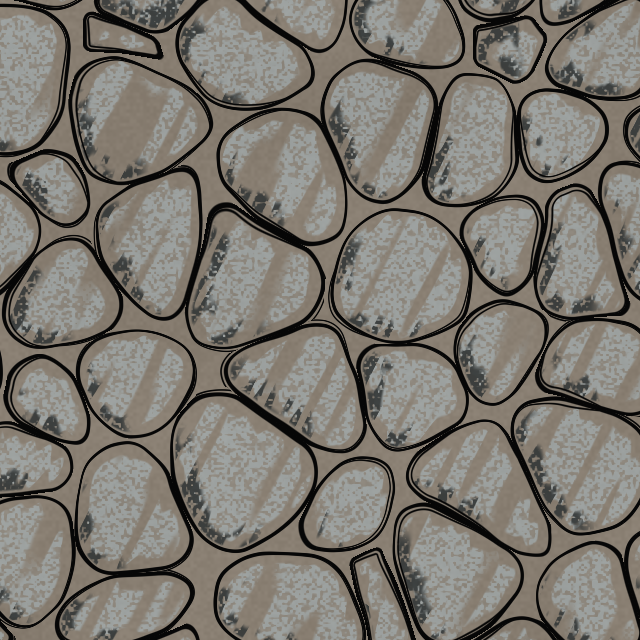
A Shadertoy shader for this texture:

```glsl
// Hand-inked rubble wall: a weighted Voronoi diagram gives stones of mixed sizes.
// Each stone gets rounded corners, a wobbly ink outline, grainy pale chalk strokes
// and short dark hatching along its lower left side.

const float CELLS = 6.0;
const vec3 CLAY  = vec3(0.530, 0.490, 0.440);
const vec3 CHALK = vec3(0.610, 0.628, 0.622);
const vec3 SHADE = vec3(0.200, 0.215, 0.215);
const vec3 INK   = vec3(0.025, 0.025, 0.025);

float hash(vec2 p) {
    vec3 q = fract(p.xyx * 0.1031);
    q += dot(q, q.yzx + 33.33);
    return fract((q.x + q.y) * q.z);
}

float noise(vec2 p) {
    vec2 i = floor(p), f = fract(p);
    f = f * f * (3.0 - 2.0 * f);
    vec2 e = vec2(0.0, 1.0);
    return mix(mix(hash(i), hash(i + e.yx), f.x),
               mix(hash(i + e.xy), hash(i + e.yy), f.x), f.y);
}

vec2 wobble(vec2 p, float freq, float amount) {
    return amount * (vec2(noise(p * freq + 3.7), noise(p * freq + 41.3)) - 0.5);
}

// Stone centre in xy, its weight (a bigger one claims more room) in z
vec3 stoneSite(vec2 cell) {
    vec2 jitter = vec2(hash(cell + 17.0), hash(cell + 59.0));
    return vec3(cell + 0.1 + 0.8 * jitter, 0.42 * hash(cell + 83.0));
}

// Signed distance from p to the border between two weighted sites
float borderDistance(vec2 p, vec3 own, vec3 other) {
    vec2 a = p - own.xy, b = p - other.xy;
    return 0.5 * (dot(b, b) - other.z - dot(a, a) + own.z) / length(other.xy - own.xy);
}

vec2 owningCell(vec2 p) {
    vec2 base = floor(p), best = base;
    float nearest = 1e5;
    for (int y = -2; y <= 2; y++)
    for (int x = -2; x <= 2; x++) {
        vec2 cell = base + vec2(x, y);
        vec3 site = stoneSite(cell);
        vec2 r = p - site.xy;
        float power = dot(r, r) - site.z;
        if (power < nearest) { nearest = power; best = cell; }
    }
    return best;
}

// Depth inside the rounded stone, negative in the gaps at its corners
float stoneDepth(vec2 p, vec2 cell, vec3 own) {
    float inradius = 1.0;
    for (int y = -2; y <= 2; y++)
    for (int x = -2; x <= 2; x++) {
        if (x == 0 && y == 0) continue;
        inradius = min(inradius, borderDistance(own.xy, own, stoneSite(cell + vec2(x, y))));
    }
    float radius = clamp(0.9 * inradius, 0.07, 0.34);
    float corner = 0.0, border = 1e5;
    for (int y = -2; y <= 2; y++)
    for (int x = -2; x <= 2; x++) {
        if (x == 0 && y == 0) continue;
        float d = borderDistance(p, own, stoneSite(cell + vec2(x, y)));
        float inset = max(radius - d, 0.0);
        corner += inset * inset;
        border = min(border, d);
    }
    return max(border, radius) - sqrt(corner);
}

// Coordinates across and along the slanted strokes
vec2 strokeSpace(vec2 p) {
    return vec2(dot(p, vec2(0.89, -0.45)), dot(p, vec2(0.45, 0.89)));
}

float chalkStrokes(vec2 s, float depth) {
    float ragged = 0.006 + 0.024 * noise(s * vec2(75.0, 7.0));
    float streak = smoothstep(0.20, 0.36, noise(s * vec2(52.0, 5.0) + 7.0));
    return streak * smoothstep(0.0, 0.005, depth - ragged);
}

float shadeStrokes(vec2 s, float depth, float lean) {
    float ragged = 0.022 * (noise(s * vec2(60.0, 15.0) + 29.0) - 0.5);
    float band = smoothstep(0.007, 0.012, depth) * (1.0 - smoothstep(0.028, 0.040, depth + ragged));
    float dash = smoothstep(0.40, 0.56, noise(s * vec2(105.0, 24.0) + 13.0));
    return band * dash * smoothstep(0.25, 0.55, lean);
}

// Main outline plus a thinner stroke that strays from it
float inkLine(vec2 p, float depth, float soft) {
    float width = 0.0048 + 0.0034 * noise(p * 13.0 + 5.0);
    float outline = abs(depth - 0.5 * width + 0.001) - 0.5 * width;
    float stray = abs(depth - 0.003 + 0.022 * (noise(p * 8.0 + 67.0) - 0.5)) - 0.0015;
    return 1.0 - smoothstep(-soft, soft, min(outline, stray));
}

void mainImage(out vec4 fragColor, in vec2 fragCoord) {
    vec2 p = fragCoord / iResolution.y;
    float soft = max(0.0009, 0.8 / iResolution.y);

    // Stone layout, bent by a slow and a quick wobble
    vec2 q = CELLS * (p + wobble(p, 5.0, 0.035) + wobble(p, 19.0, 0.006)) + 20.0;
    vec2 cell = owningCell(q);
    vec3 site = stoneSite(cell);
    float depth = stoneDepth(q, cell, site) / CELLS;
    float lean = dot(normalize(q - site.xy + 1e-4), vec2(-0.85, -0.53));

    // Paper tone and woven grain
    float grain = noise(p * vec2(235.0, 265.0));
    float tone = 0.035 * (noise(p * 6.0) - 0.5) + 0.035 * (noise(p * 190.0 + 9.0) - 0.5);
    vec2 s = strokeSpace(p + wobble(p, 11.0, 0.006));

    // Clay, chalk, hatching and ink from bottom to top
    vec3 color = CLAY + tone;
    float chalk = chalkStrokes(s, depth) * mix(0.25, 1.0, smoothstep(0.22, 0.58, grain));
    color = mix(color, CHALK + 0.5 * tone, chalk);
    float shade = shadeStrokes(s, depth, lean) * smoothstep(0.12, 0.5, noise(p * 240.0 + 31.0));
    color = mix(color, SHADE, 0.9 * shade);
    color = mix(color, INK, inkLine(p, depth, soft));
    fragColor = vec4(color, 1.0);
}
```
